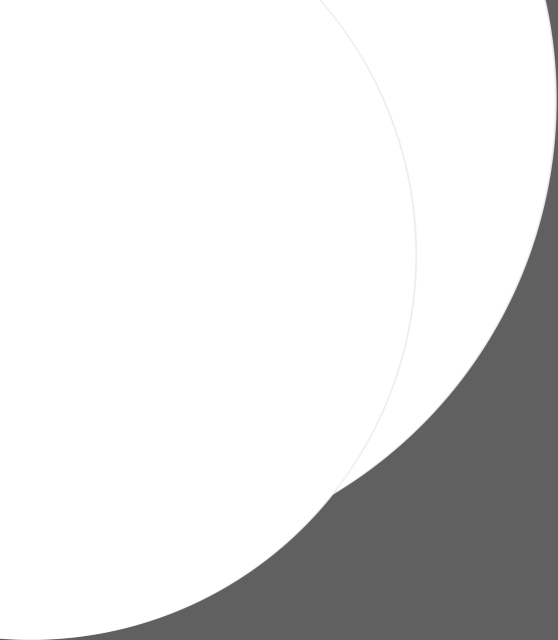
Write a Shadertoy shader that draws this background.

```glsl
// Antialiased coverage of a disc
float disc(vec2 p, vec2 center, float radius) {
    float pixel = 1.0 / iResolution.y;
    return smoothstep(0.75 * pixel, -0.75 * pixel, length(p - center) - radius);
}

// White disc over a pale one, leaving a thin crescent rim on the right
vec3 addDisc(vec3 color, vec2 p, vec2 center, float radius) {
    vec2 rimShift = vec2(0.0028, 0.0);
    color = mix(color, vec3(0.93), disc(p, center, radius));
    return mix(color, vec3(1.0), disc(p, center - rimShift, radius));
}

void mainImage(out vec4 fragColor, in vec2 fragCoord) {
    vec2 p = fragCoord / iResolution.y;

    // Grey ground
    vec3 color = vec3(0.378);

    // Large disc behind, smaller disc in front
    color = addDisc(color, p, vec2(0.1513, 0.8437), 0.7185);
    color = addDisc(color, p, vec2(0.0499, 0.6022), 0.6018);

    fragColor = vec4(color, 1.0);
}
```
